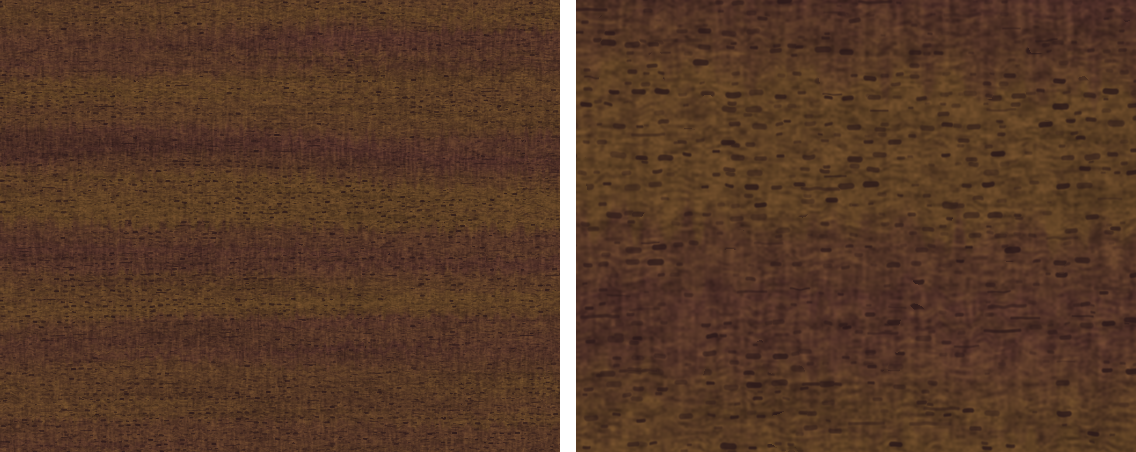
Left, the full canvas; right, a detail of the centre.
Write a WebGL 2 fragment shader that draws this texture.

```glsl
#version 300 es
precision highp float;

uniform vec2 u_resolution;
out vec4 fragColor;

const float TAU = 6.2831853;

float hash(vec2 p) {
    return fract(sin(dot(p, vec2(127.1, 311.7))) * 43758.5453);
}

float noise(vec2 p) {
    vec2 cell = floor(p);
    vec2 f = fract(p);
    f = f * f * (3.0 - 2.0 * f);
    float low = mix(hash(cell), hash(cell + vec2(1.0, 0.0)), f.x);
    float high = mix(hash(cell + vec2(0.0, 1.0)), hash(cell + vec2(1.0, 1.0)), f.x);
    return mix(low, high, f.y);
}

// Noise centred on zero, with a seed to separate layers
float wobble(vec2 p, float seed) {
    return noise(p + seed * vec2(17.3, 9.7)) - 0.5;
}

// Share of the dark reddish wood: broad, ragged horizontal bands
float heartwood(vec2 p, float spacing, float phase) {
    float y = p.y + 0.045 * wobble(p * vec2(1.6, 5.0), 1.0);
    y += 0.026 * wobble(p * vec2(130.0, 11.0), 2.0);
    float wave = 0.5 + 0.5 * cos(TAU * (y - phase) / spacing);
    float strength = mix(0.20, 0.52, smoothstep(0.04, 0.30, p.y));
    float share = mix(0.38, 0.20, smoothstep(0.08, 0.40, p.y));
    share += strength * smoothstep(0.15, 0.95, wave);
    share += 0.36 * wobble(vec2(p.x * 1.3, y * 24.0), 3.0);
    share += 0.30 * wobble(vec2(p.x * 2.5, y * 75.0), 4.0);
    return clamp(share, 0.0, 1.0);
}

// One short rounded dash per grid cell, kept with the given chance
float pores(vec2 p, vec2 cellSize, vec2 halfSize, float chance, float seed, float blur) {
    vec2 grid = p / cellSize;
    float row = floor(grid.y);
    grid.x += hash(vec2(row, seed)) * 0.6;
    vec2 cell = floor(grid);
    vec2 jitter = vec2(hash(cell + seed), hash(cell + seed + 41.0)) - 0.5;
    vec2 size = halfSize * mix(0.5, 1.2, hash(cell + seed + 73.0));
    vec2 room = max(cellSize * 0.5 - size - blur, 0.0);
    vec2 offset = (fract(grid) - 0.5) * cellSize - jitter * 2.0 * room * vec2(0.7, 0.9);
    vec2 spine = vec2(max(abs(offset.x) - size.x + size.y, 0.0), offset.y);
    float body = 1.0 - smoothstep(size.y - blur, size.y + blur, length(spine));
    float rowChance = chance * mix(0.25, 1.6, hash(vec2(row, seed + 5.0)));
    float kept = step(hash(cell + seed + 97.0), rowChance);
    return body * kept * mix(0.4, 1.0, hash(cell + seed + 13.0));
}

// Fine crinkled lines along the grain
float crinkle(vec2 p) {
    vec2 q = p + vec2(0.0, 0.006 * wobble(p * vec2(90.0, 50.0), 6.0));
    return 0.6 * wobble(q * vec2(95.0, 290.0), 7.0)
         + 0.4 * wobble(q * vec2(240.0, 400.0), 8.0);
}

// Narrow streaks across the grain
float crossStreaks(vec2 p) {
    float x = p.x + 0.004 * wobble(p * vec2(20.0, 40.0), 9.0);
    return 0.5 * wobble(vec2(x * 220.0, p.y * 32.0), 10.0)
         + 0.5 * wobble(vec2(x * 340.0, p.y * 90.0), 11.0);
}

void main() {
    vec2 p = gl_FragCoord.xy / u_resolution.y;
    float blur = max(0.0010, 0.4 / u_resolution.y);

    float red = heartwood(p, 0.217, 0.235);
    float lines = crinkle(p);
    float streaks = crossStreaks(p);
    float speckle = wobble(p * vec2(390.0, 410.0), 14.0);

    // Wood colour
    vec3 gold = vec3(0.382, 0.264, 0.147);
    vec3 plum = vec3(0.318, 0.188, 0.163);
    float tint = clamp(red - 0.50 * lines - 0.25 * streaks, 0.0, 1.0);
    vec3 color = mix(gold, plum, tint);

    // Fine relief and smoky patches
    float shade = 0.99 + mix(0.40, 0.32, red) * lines;
    shade += mix(0.17, 0.42, red) * streaks + 0.17 * speckle;
    float smoke = noise(p * vec2(2.4, 19.0) + 31.0);
    shade -= 0.14 * red * smoothstep(0.5, 0.95, smoke);
    shade -= 0.07 * smoothstep(0.6, 0.9, noise(p * vec2(5.0, 110.0) + 57.0));

    // Pores in slightly drifting rows
    vec2 q = p + vec2(0.0, 0.018 * wobble(p * vec2(2.2, 2.5), 12.0));
    q.y += 0.0016 * wobble(p * vec2(160.0, 60.0), 15.0);
    float cluster = smoothstep(0.2, 0.8, noise(p * vec2(4.0, 17.0) + 83.0));
    float chance = mix(0.62, 0.14, red) * mix(0.4, 1.3, cluster);
    float dots = pores(q, vec2(0.0175, 0.0115), vec2(0.0052, 0.0020), chance, 3.0, blur);
    float dashes = pores(q, vec2(0.045, 0.0100), vec2(0.0130, 0.0011),
                         mix(0.08, 0.24, red), 19.0, blur);
    float pits = pores(q, vec2(0.011, 0.0075), vec2(0.0032, 0.0015), 0.17, 29.0, blur);
    float pore = max(dots, max(0.85 * dashes, 0.75 * pits));

    color *= shade;
    color = mix(color, vec3(0.155, 0.088, 0.095), 0.82 * pore);
    fragColor = vec4(color, 1.0);
}
```
